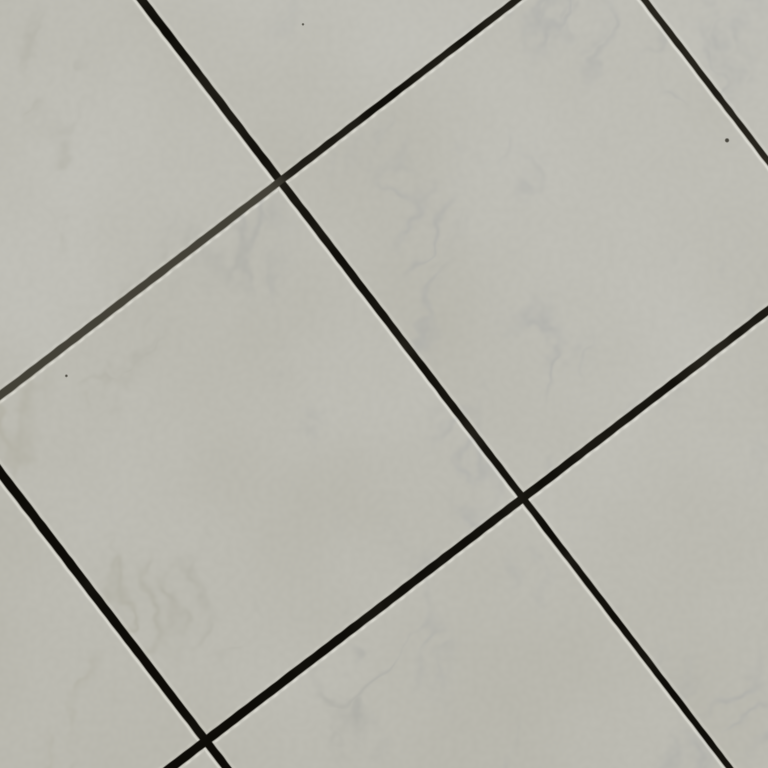
A WebGL 2 fragment shader for this texture:

```glsl
#version 300 es
precision highp float;

uniform vec2 u_resolution;
out vec4 outColor;

// Layout, in canvas units
const float TILE_SIZE = 0.520;
const float GRID_ANGLE = 0.6535;
const vec2 GRID_ORIGIN = vec2(0.681, 0.3516);
const float GROOVE_WIDTH = 0.0115;
const vec2 GROOVE_TAPER = vec2(0.0042, 0.0030);
const float EDGE_SOFTNESS = 0.0014;
const float RIM_WIDTH = 0.0018;
const float RIM_STRENGTH = 0.11;
const float BEAD_PITCH = 0.016;

// Marble and wear
const vec2 VEIN_SCALE = vec2(15.0, 6.0);
const float VEIN_STRENGTH = 0.55;
const float GRAIN_STRENGTH = 0.010;
const float SPECK_CELLS = 7.0;
const float SPECK_CHANCE = 0.09;
const float SPECK_RADIUS = 0.0022;

// Colours
const vec3 MARBLE_LIGHT = vec3(0.760, 0.757, 0.728);
const vec3 MARBLE_SHADE = vec3(0.708, 0.702, 0.660);
const vec3 VEIN_BLUE = vec3(0.655, 0.660, 0.655);
const vec3 VEIN_OLIVE = vec3(0.660, 0.650, 0.590);
const vec3 GROOVE_DARK = vec3(0.050, 0.045, 0.028);
const vec3 GROOVE_BROWN = vec3(0.170, 0.160, 0.130);
const vec3 GROOVE_DUST = vec3(0.300, 0.290, 0.250);

vec2 hash2(vec2 p) {
    vec3 q = fract(p.xyx * vec3(0.1031, 0.1030, 0.0973));
    q += dot(q, q.yzx + 33.33);
    return fract((q.xx + q.yz) * q.zy);
}

float cornerSlope(vec2 cell, vec2 offset) {
    float angle = 6.2832 * hash2(cell).x;
    return dot(vec2(cos(angle), sin(angle)), offset);
}

float gradientNoise(vec2 p) {
    vec2 i = floor(p), f = fract(p), e = vec2(0.0, 1.0);
    vec2 w = f * f * f * (f * (f * 6.0 - 15.0) + 10.0);
    float low = mix(cornerSlope(i, f), cornerSlope(i + e.yx, f - e.yx), w.x);
    float high = mix(cornerSlope(i + e.xy, f - e.xy), cornerSlope(i + e.yy, f - e.yy), w.x);
    return mix(low, high, w.y);
}

float fbm(vec2 p) {
    float sum = 0.0, amp = 0.6;
    for (int i = 0; i < 4; i++) {
        sum += amp * gradientNoise(p);
        p = mat2(1.6, 1.2, -1.2, 1.6) * p + 7.3;
        amp *= 0.5;
    }
    return sum;
}

// Cloudy stone with upright broken veins, shifted from tile to tile
vec3 marble(vec2 uv, vec2 tileId) {
    vec2 q = uv + 20.0 + 9.0 * hash2(tileId + 40.0);
    float light = 0.58 + 0.35 * (uv.y - 0.5) + 0.16 * (uv.x - 0.5) + 0.7 * fbm(q * 3.0);
    vec3 color = mix(MARBLE_SHADE, MARBLE_LIGHT, clamp(light, 0.0, 1.0));

    vec2 bend = vec2(fbm(q * 9.0), fbm(q * 9.0 + 31.0));
    vec2 v = vec2(q.x - 0.25 * q.y, q.y) * VEIN_SCALE + 1.3 * bend;
    float patches = smoothstep(0.02, 0.32, fbm(q * vec2(7.0, 4.0) + 13.0));
    float vein = exp(-pow(gradientNoise(v) / 0.09, 2.0));
    float smudge = smoothstep(0.05, 0.45, fbm(v * 0.8 + 5.0));
    vec3 veinColor = mix(VEIN_OLIVE, VEIN_BLUE, smoothstep(0.1, 0.7, uv.x + 0.3 * uv.y));
    color = mix(color, veinColor, VEIN_STRENGTH * patches * max(0.75 * vein, smudge));
    return color + GRAIN_STRENGTH * gradientNoise(q * 110.0);
}

// Sparse dark flecks, at most one in each cell
float specks(vec2 uv, float soft) {
    vec2 cell = floor(uv * SPECK_CELLS);
    vec2 spot = (cell + 0.2 + 0.6 * hash2(cell + 71.0)) / SPECK_CELLS;
    vec2 pick = hash2(cell + 17.0);
    float radius = SPECK_RADIUS * (0.5 + 0.7 * pick.y);
    return step(pick.x, SPECK_CHANCE) * (1.0 - smoothstep(radius - soft, radius + soft, length(uv - spot)));
}

void main() {
    vec2 uv = gl_FragCoord.xy / u_resolution;
    float soft = max(EDGE_SOFTNESS, 0.8 / min(u_resolution.x, u_resolution.y));

    // Rotated square grid
    float c = cos(GRID_ANGLE), s = sin(GRID_ANGLE);
    vec2 p = mat2(c, -s, s, c) * (uv - GRID_ORIGIN) / TILE_SIZE;
    vec2 lineId = round(p);
    vec2 dist = (p - lineId) * TILE_SIZE;
    vec2 halfWidth = 0.5 * (GROOVE_WIDTH - GROOVE_TAPER * uv);
    vec2 gap = abs(dist) - halfWidth + 0.0006 * gradientNoise(uv * 60.0);

    vec3 color = marble(uv, floor(p));
    color = mix(color, GROOVE_BROWN, 0.8 * specks(uv, soft));

    // Pale rims, brighter on the lower side, beaded along the rows
    vec2 rim = exp(-pow((gap - 1.5 * RIM_WIDTH) / RIM_WIDTH, vec2(2.0)));
    rim *= mix(vec2(1.0), vec2(0.35), step(0.0, dist));
    rim.y *= 0.75 + 0.25 * sin(6.2832 * p.x * TILE_SIZE / BEAD_PITCH);
    color += RIM_STRENGTH * max(rim.x, rim.y);

    // Grooves, with one dusty stretch at the upper left
    vec2 groove = 1.0 - smoothstep(vec2(-soft), vec2(soft), gap);
    float dust = step(0.5, lineId.y) * (1.0 - smoothstep(-0.04, 0.06, p.x));
    float brown = smoothstep(0.1, 0.9, 0.35 * uv.x + 0.35 * uv.y + 0.6 * fbm(uv * 12.0));
    vec3 grooveColor = mix(GROOVE_DARK, GROOVE_BROWN, brown);
    color = mix(color, grooveColor, groove.x);
    color = mix(color, mix(grooveColor, GROOVE_DUST, 0.85 * dust), groove.y);

    outColor = vec4(clamp(color, 0.0, 1.0), 1.0);
}
```
